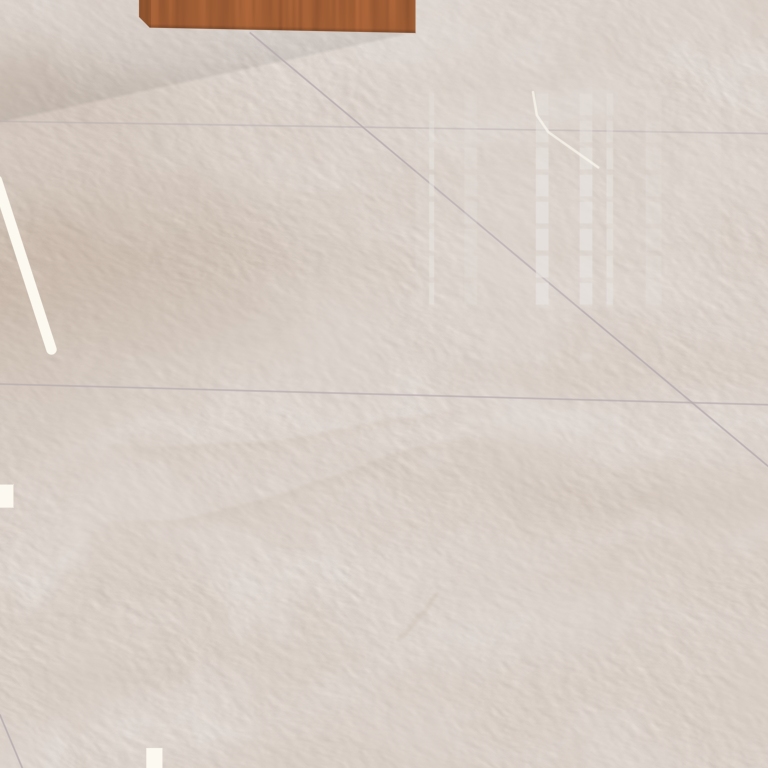
Reproduce this texture procedurally as a Shadertoy shader.

```glsl
#define STONE vec3(0.858, 0.822, 0.794)
#define TAN vec3(0.75, 0.675, 0.61)
#define PALE vec3(0.885, 0.865, 0.85)
#define GROUT vec3(0.72, 0.68, 0.69)
#define WOOD vec3(0.63, 0.37, 0.21)
#define LAMP vec3(0.99, 0.98, 0.94)
#define GROUT_HALF 0.0011
#define VEIN_AMOUNT 0.34
#define GRAIN_AMOUNT 0.055
#define DASH_PERIOD 0.0352

float hash(vec2 p) {
    vec3 q = fract(vec3(p.xyx) * 0.1031);
    q += dot(q, q.yzx + 33.33);
    return fract((q.x + q.y) * q.z);
}

float noise(vec2 p) {
    vec2 i = floor(p), f = fract(p);
    f = f * f * (3.0 - 2.0 * f);
    return mix(mix(hash(i), hash(i + vec2(1, 0)), f.x),
               mix(hash(i + vec2(0, 1)), hash(i + vec2(1, 1)), f.x), f.y);
}

float fbm(vec2 p) {
    float sum = 0.0, amp = 0.5;
    for (int i = 0; i < 5; i++) {
        sum += amp * noise(p);
        p = mat2(1.6, 1.2, -1.2, 1.6) * p + 7.3;
        amp *= 0.5;
    }
    return sum;
}

float segment(vec2 p, vec2 a, vec2 b) {
    vec2 d = b - a;
    return length(p - a - d * clamp(dot(p - a, d) / dot(d, d), 0.0, 1.0));
}

float box(vec2 p, vec2 center, vec2 halfSize) {
    vec2 d = abs(p - center) - halfSize;
    return max(d.x, d.y);
}

float blob(vec2 p, vec2 center, vec2 radius) {
    vec2 d = (p - center) / radius;
    return exp(-dot(d, d));
}

float fill(float d) {
    float w = 0.8 / iResolution.y;
    return 1.0 - smoothstep(-w, w, d);
}

// Soft band below a curved edge, for the layered veins
float layer(float d, float depth) {
    return smoothstep(-0.004, 0.004, d) * exp(-max(d, 0.0) / depth);
}

vec3 marble(vec2 p) {
    vec2 warp = vec2(fbm(p * 5.0), fbm(p * 5.0 + 19.0)) - 0.5;
    float cloud = fbm(p * vec2(3.5, 11.0) + warp * 3.0) - 0.48;
    vec3 col = mix(STONE, TAN, VEIN_AMOUNT * cloud * 1.5);

    // Broad tonal areas
    vec2 q = p + warp * 0.08;
    float dark = 0.48 * blob(q, vec2(0.0, 0.67), vec2(0.27, 0.15))
               + 0.24 * blob(q, vec2(0.23, 0.67), vec2(0.2, 0.12))
               + 0.35 * blob(q, vec2(0.0, 0.88), vec2(0.25, 0.055))
               + 0.15 * blob(q, vec2(0.0, 0.47), vec2(0.16, 0.15))
               + 0.13 * blob(q, vec2(0.78, 0.34), vec2(0.22, 0.07));
    float light = 0.38 * blob(q, vec2(0.63, 0.175), vec2(0.2, 0.06))
                + 0.2 * blob(q, vec2(0.75, 0.87), vec2(0.35, 0.2))
                + 0.18 * blob(q, vec2(0.5, 0.54), vec2(0.35, 0.07));

    // Two long veins and the streak beside the pale patch
    float span = smoothstep(0.08, 0.25, p.x) * (1.0 - smoothstep(0.52, 0.68, p.x));
    float upper = 0.425 + 0.045 * smoothstep(0.3, 0.66, p.x) + warp.y * 0.025;
    float lower = 0.325 + 0.11 * smoothstep(0.2, 0.66, p.x) + warp.y * 0.03;
    dark += span * 0.2 * (layer(upper - p.y, 0.018) + layer(lower - p.y, 0.016));
    dark += 0.28 * (1.0 - smoothstep(0.0, 0.006, segment(q, vec2(0.535, 0.17), vec2(0.585, 0.225))));
    col = mix(col, TAN, clamp(dark, 0.0, 0.8));
    col = mix(col, PALE, clamp(light, 0.0, 0.8));

    // Embossed diagonal grain
    vec2 g = mat2(0.86, 0.5, -0.5, 0.86) * (p + warp * 0.035) * vec2(65.0, 135.0);
    float relief = fbm(g) - fbm(g + vec2(0.25, 0.55));
    return col + GRAIN_AMOUNT * relief * (0.6 + noise(p * 9.0));
}

float reflections(vec2 p) {
    // Column: center, half width, strength
    vec3 columns[6] = vec3[6](
        vec3(0.562, 0.003, 0.55), vec3(0.613, 0.008, 0.2),
        vec3(0.706, 0.008, 0.65), vec3(0.763, 0.008, 0.62),
        vec3(0.794, 0.004, 0.55), vec3(0.851, 0.010, 0.22));
    float inside = smoothstep(0.594, 0.604, p.y) * (1.0 - smoothstep(0.878, 0.888, p.y));
    float rung = abs(fract((p.y - 0.6) / DASH_PERIOD) - 0.5);
    float dash = mix(0.3, 1.0, 1.0 - smoothstep(0.36, 0.44, rung));
    float fade = 1.0 - 0.45 * smoothstep(0.76, 0.87, p.y);
    float glow = 0.1 * inside * fill(box(p, vec2(0.74, 0.74), vec2(0.199, 0.2)));
    for (int i = 0; i < 6; i++) {
        vec3 c = columns[i];
        float bar = 1.0 - smoothstep(c.y - 0.001, c.y + 0.0015, abs(p.x - c.x));
        glow += bar * c.z * dash * fade * inside;
        glow += bar * step(0.6, c.z) * 0.3 * blob(p, vec2(c.x, 0.535), vec2(0.012, 0.006));
    }
    return glow;
}

void mainImage(out vec4 fragColor, in vec2 fragCoord) {
    vec2 p = fragCoord / iResolution.xy;
    vec3 col = marble(p);

    // Shadow cast by the wooden block
    float rise = p.y - mix(0.84, 0.957, p.x / 0.541);
    float shadow = smoothstep(-0.002, 0.004, rise) * exp(-max(rise, 0.0) * 13.0);
    col *= 1.0 - 0.075 * shadow * (1.0 - smoothstep(0.52, 0.545, p.x));

    // Tile joints
    float joint = min(segment(p, vec2(0.326, 0.957), vec2(1.0, 0.393)),
                      segment(p, vec2(0.0, 0.069), vec2(0.029, 0.0)));
    float cross1 = segment(p, vec2(0.0, 0.842), vec2(1.0, 0.826));
    float cross2 = segment(p, vec2(0.0, 0.5), vec2(1.0, 0.473));
    col = mix(col, GROUT, 0.9 * fill(joint - GROUT_HALF));
    col = mix(col, GROUT, 0.5 * fill(cross1 - GROUT_HALF));
    col = mix(col, GROUT, 0.75 * fill(cross2 - GROUT_HALF));

    // Window reflections and the thin bent highlight
    col = mix(col, vec3(0.91, 0.895, 0.88), clamp(reflections(p), 0.0, 0.85));
    float bend = min(segment(p, vec2(0.694, 0.88), vec2(0.699, 0.85)),
                 min(segment(p, vec2(0.699, 0.85), vec2(0.714, 0.828)),
                     segment(p, vec2(0.714, 0.828), vec2(0.779, 0.782))));
    col = mix(col, LAMP, 0.7 * fill(bend - 0.0016));

    // Lamp reflections
    float lamp = segment(p, vec2(-0.004, 0.765), vec2(0.067, 0.545)) - 0.0068;
    lamp = min(lamp, box(p, vec2(0.003, 0.354), vec2(0.0145, 0.015)));
    lamp = min(lamp, box(p, vec2(0.201, 0.005), vec2(0.0105, 0.021)));
    col = mix(col, LAMP, fill(lamp));

    // Wooden block with a clipped lower left corner
    float base = mix(0.964, 0.957, (p.x - 0.195) / 0.346);
    float block = max(max(0.181 - p.x, p.x - 0.541), base - p.y);
    block = max(block, (0.978 - p.y - (p.x - 0.181)) * 0.7);
    float fiber = noise(p * vec2(230.0, 12.0)) + noise(p * vec2(90.0, 5.0)) - 1.0;
    vec3 wood = WOOD * (1.0 + 0.13 * fiber) * (p.x < 0.196 ? 0.88 : 1.0);
    wood *= 1.0 - 0.18 * (1.0 - smoothstep(0.0, 0.006, p.y - base));
    col = mix(col, wood, fill(block));

    fragColor = vec4(col, 1.0);
}
```
